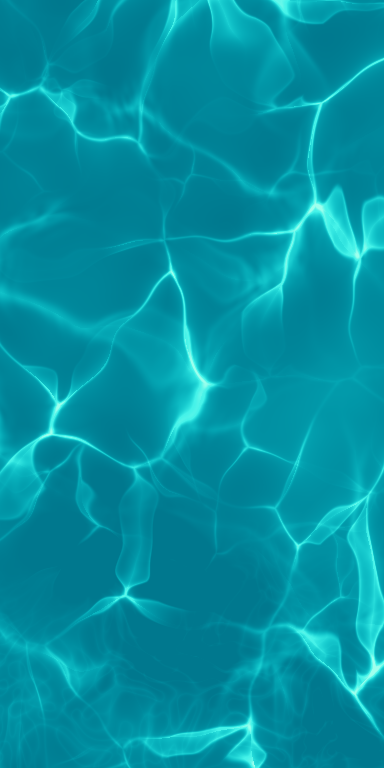
Reproduce this texture procedurally as a WebGL 2 fragment shader.

```glsl
#version 300 es
precision highp float;
// Sunlight caustics on the floor of a turquoise pool.
// A warped Voronoi web gives the light lines, which open into lens-shaped folds
// and knot at the corners; a finer web, a blurred web, haze and ripples join it.

#define CELLS 2.9        // web cells across the canvas width
#define JITTER 0.94      // irregularity of the cells
#define WARP 0.48        // bending of the lines
#define LINE_WIDTH 0.013 // outer softness of a line, in cells
#define LENS_WIDTH 0.50  // how far lines open into folds
#define LINE_LIGHT 0.66
#define GLOW_LIGHT 0.22
#define KNOT_LIGHT 0.62
#define FINE_LIGHT 0.50  // share of the finer web
#define DEEP_LIGHT 0.32  // share of the blurred web
#define RIPPLE_LIGHT 0.11
#define BASE_LIGHT -0.01

uniform vec2 u_resolution;
out vec4 fragColor;

vec2 hash22(vec2 p) {
  vec3 h = fract(p.xyx * vec3(0.1031, 0.1030, 0.0973));
  h += dot(h, h.yzx + 33.33);
  return fract((h.xx + h.yz) * h.zy);
}

float cornerSlope(vec2 cell, vec2 corner, vec2 f) {
  float angle = 6.2832 * hash22(cell + corner).x;
  return dot(vec2(cos(angle), sin(angle)), f - corner);
}

// Gradient noise, roughly -0.6 to 0.6
float noise(vec2 p) {
  vec2 i = floor(p), f = p - i;
  vec2 u = f * f * f * (f * (f * 6.0 - 15.0) + 10.0);
  float low = mix(cornerSlope(i, vec2(0, 0), f), cornerSlope(i, vec2(1, 0), f), u.x);
  float high = mix(cornerSlope(i, vec2(0, 1), f), cornerSlope(i, vec2(1, 1), f), u.x);
  return mix(low, high, u.y);
}

vec2 noise2(vec2 p) {
  return vec2(noise(p), noise(p + vec2(17.3, 41.7)));
}

vec2 site(vec2 cell) {
  return cell + 0.5 + JITTER * (hash22(cell + 50.0) - 0.5);
}

// Distances to the nearest and second nearest cell edge, and a value per cell
vec3 edgeDistances(vec2 p) {
  vec2 home = floor(p), nearest = home, toNearest = vec2(9.0);
  for (int y = -1; y <= 1; y++)
    for (int x = -1; x <= 1; x++) {
      vec2 cell = home + vec2(x, y);
      vec2 r = site(cell) - p;
      if (dot(r, r) < dot(toNearest, toNearest)) { toNearest = r; nearest = cell; }
    }
  float first = 9.0, second = 9.0;
  for (int y = -2; y <= 2; y++)
    for (int x = -2; x <= 2; x++) {
      if (x == 0 && y == 0) continue;
      vec2 r = site(nearest + vec2(x, y)) - p;
      float d = dot(0.5 * (r + toNearest), normalize(r - toNearest));
      second = min(second, max(first, d));
      first = min(first, d);
    }
  return vec3(first, second, hash22(nearest + 80.0).x);
}

// Light of one caustic web; blur widens its lines
float caustics(vec2 p, float blur, float pixel) {
  vec2 q = p + WARP * noise2(p * 0.9) + 0.09 * noise2(p * 2.9 + 5.0);
  vec3 e = edgeDistances(q);
  float fade = noise(p * 0.8 + 31.0) + 0.35 * noise(p * 2.3 + 13.0);
  float strength = mix(0.07, 1.2, smoothstep(-0.28, 0.42, fade));

  // Folds: bright rim, dimmer streaked sheet inside, closing towards the corners
  float opening = noise(p * 1.1 + 63.0) + 0.4 * (e.z - 0.42);
  float lens = min(LENS_WIDTH * max(opening, 0.0), 0.16) * smoothstep(0.02, 0.3, e.y);
  float x = e.x - lens;
  float outer = blur * max(LINE_WIDTH * (1.0 + 0.6 * noise(p * 3.0)), pixel);
  float sheet = 0.40 + 0.2 * noise(q * vec2(9.0, 5.0));
  float rim = x > 0.0 ? exp(-x * x / (outer * outer)) : mix(exp(x / (0.018 * blur)), 1.0, sheet);
  float light = LINE_LIGHT * rim * mix(1.0, 0.72, lens / 0.16);

  // Soft halo and bright streaked knots
  light += GLOW_LIGHT * (exp(-e.x / 0.12) + 0.7 * exp(-e.x / 0.035));
  float reach = (e.x + e.y) / (0.078 * blur);
  light += KNOT_LIGHT * exp(-reach * reach) * (0.75 + 1.8 * noise(q * vec2(14.0, 9.0)));
  return light * strength;
}

// Faint crossing threads of small surface ripples
float ripples(vec2 p) {
  vec2 q = p + 0.12 * noise2(p * 5.0);
  float a = 1.0 - min(1.0, 3.0 * abs(noise(q * 11.0)));
  float b = 1.0 - min(1.0, 3.0 * abs(noise(q * 19.0 + 7.0)));
  return a * a * a + 0.6 * b * b * b;
}

vec3 waterColour(float light) {
  float t = clamp(light, -0.04, 1.0);
  float red = 0.27 * pow(max(t, 0.0), 2.6);
  vec3 colour = vec3(red, 0.49 + 0.46 * t, 0.572 + 0.40 * t - 0.06 * t * t);
  return mix(colour, vec3(0.62, 1.0, 0.93), smoothstep(1.0, 1.8, light));
}

void main() {
  vec2 uv = gl_FragCoord.xy / u_resolution.x;
  vec2 p = uv * CELLS;
  float pixel = CELLS / u_resolution.x;

  float haze = 0.29 * noise(uv * 1.6 + 3.0) + 0.11 * noise(uv * 4.5 + 11.0);
  float light = BASE_LIGHT + haze + caustics(p + 4.0, 1.0, pixel);
  light += DEEP_LIGHT * caustics(p * 0.85 + 23.0, 3.2, pixel);

  float patches = smoothstep(-0.05, 0.28, noise(uv * 2.1 + 19.0));
  light += FINE_LIGHT * patches * caustics(p * 1.35 + 47.0, 1.0, 1.35 * pixel);

  float shallow = smoothstep(0.6, 0.2, uv.y + 0.4 * noise(uv * 2.5 + 9.0));
  light += RIPPLE_LIGHT * shallow * (ripples(uv) - 0.2);
  fragColor = vec4(waterColour(light), 1.0);
}
```
